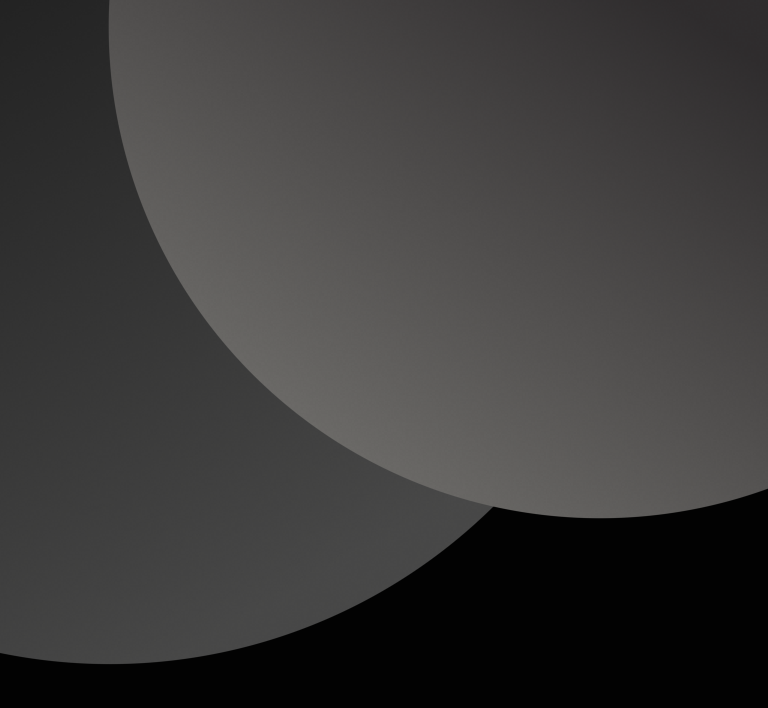
This background is drawn by a Shadertoy shader. Its source:

```glsl
// Sine-free hash for fine grain
float hash(vec2 cell) {
    vec3 h = fract(vec3(cell.xyx) * 0.1031);
    h += dot(h, h.yzx + 33.33);
    return fract((h.x + h.y) * h.z);
}

// Antialiased disc coverage, one pixel wide at the rim
float disc(vec2 p, vec2 center, float radius) {
    float pixel = 1.0 / iResolution.y;
    return smoothstep(pixel, -pixel, 1.4 * (length(p - center) - radius));
}

// Position along a linear ramp, from 0 at start to 1 after the given span
float ramp(vec2 p, vec2 start, vec2 direction, float span) {
    return clamp(dot(p - start, direction) / span, 0.0, 1.0);
}

void mainImage(out vec4 fragColor, in vec2 fragCoord) {
    vec2 p = fragCoord / iResolution.y;
    vec3 color = vec3(0.008);

    // Rear disc: brightens toward the lower right
    float rearLight = ramp(p, vec2(0.0, 1.0), vec2(0.5, -0.866), 0.93);
    vec3 rearColor = mix(vec3(0.135), vec3(0.28, 0.28, 0.279), rearLight);
    color = mix(color, rearColor, disc(p, vec2(0.155, 0.833), 0.771));

    // Front disc: warm grey, brightens toward the lower left
    float frontLight = ramp(p, vec2(1.045, 0.93), vec2(-0.565, -0.825), 0.783);
    vec3 frontColor = mix(vec3(0.184, 0.174, 0.178), vec3(0.418, 0.412, 0.402), frontLight);
    color = mix(color, frontColor, disc(p, vec2(0.8475, 0.962), 0.694));

    // Faint grain, scaled by brightness so the black stays clean
    float grain = hash(floor(p * 472.0)) - 0.5;
    color *= 1.0 + 0.02 * grain;

    fragColor = vec4(color, 1.0);
}
```
